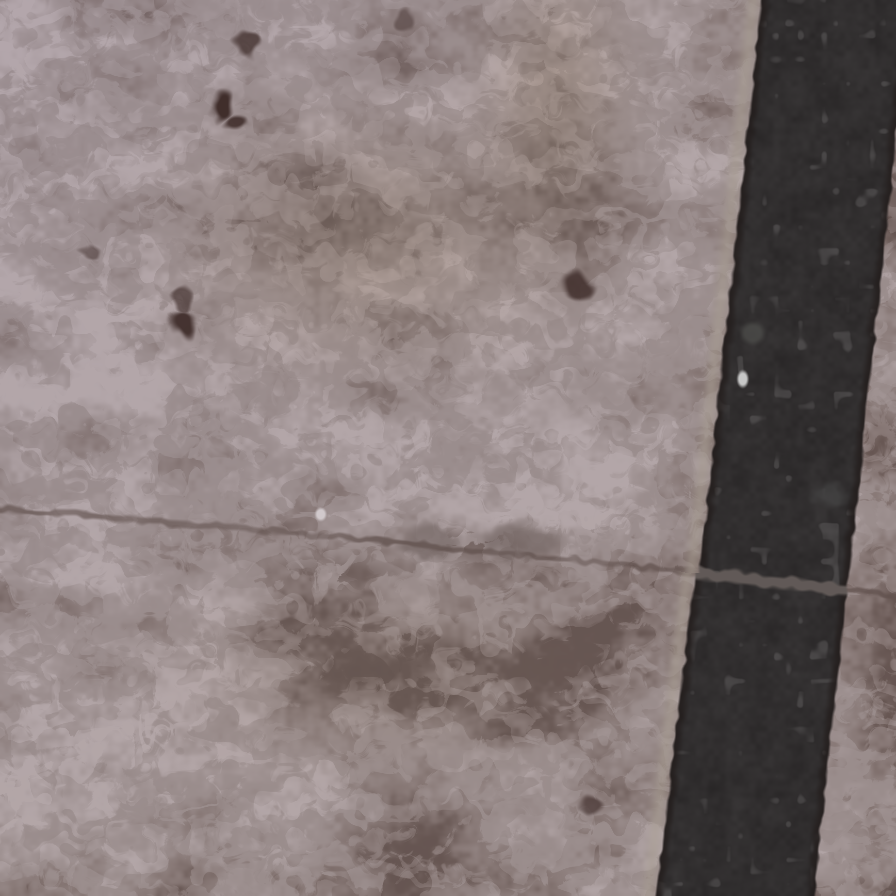
This texture is drawn by a WebGL 2 fragment shader. Its source:

```glsl
#version 300 es
precision highp float;
uniform vec2 u_resolution;
out vec4 fragColor;

const vec3 PALE = vec3(0.70, 0.65, 0.655);
const vec3 STONE = vec3(0.605, 0.553, 0.55);
const vec3 TAUPE = vec3(0.53, 0.47, 0.46);
const vec3 UMBER = vec3(0.40, 0.335, 0.32);
const vec3 OCHRE = vec3(0.61, 0.535, 0.47);
const vec3 PIT = vec3(0.25, 0.18, 0.17);
const vec3 SLATE = vec3(0.19, 0.18, 0.182);

float hash(vec2 p) {
  vec3 q = fract(p.xyx * vec3(0.1031, 0.103, 0.0973));
  q += dot(q, q.yzx + 33.33);
  return fract((q.x + q.y) * q.z);
}

float noise(vec2 p) {
  vec2 i = floor(p), f = fract(p);
  f = f * f * (3.0 - 2.0 * f);
  return mix(mix(hash(i), hash(i + vec2(1, 0)), f.x),
             mix(hash(i + vec2(0, 1)), hash(i + vec2(1, 1)), f.x), f.y);
}

float fbm(vec2 p) {
  float sum = 0.0, amp = 0.5;
  for (int i = 0; i < 5; i++) {
    sum += amp * noise(p);
    p = mat2(1.6, 1.2, -1.2, 1.6) * p + 7.3;
    amp *= 0.5;
  }
  return sum;
}

// Soft elliptical spot, 1 at its centre
float stain(vec2 p, vec2 centre, vec2 radius) {
  vec2 d = (p - centre) / radius;
  return exp(-dot(d, d));
}

// Firm elliptical spot with a blurred rim
float spot(vec2 p, vec2 centre, vec2 radius) {
  return smoothstep(1.3, 0.6, length((p - centre) / radius));
}

// Irregular flakes with crisp borders, 0 to 1
float flakes(vec2 p, vec2 scale, float level) {
  vec2 warp = vec2(noise(p * 55.0), noise(p * 55.0 + 31.0)) - 0.5;
  return smoothstep(level - 0.035, level + 0.035, fbm(p * scale + warp * 1.1));
}

// Large light and dark areas of the slab
float broadTone(vec2 p) {
  float t = 0.16 * stain(p, vec2(0.04, 0.62), vec2(0.2, 0.5));
  t += 0.16 * stain(p, vec2(0.6, 0.52), vec2(0.2, 0.1));
  t += 0.13 * stain(p, vec2(0.73, 0.8), vec2(0.07, 0.25));
  t += 0.18 * stain(p, vec2(0.27, 0.16), vec2(0.2, 0.05));
  t -= 0.17 * stain(p, vec2(0.41, 0.72), vec2(0.17, 0.13));
  t -= 0.18 * stain(p, vec2(0.62, 0.88), vec2(0.08, 0.14));
  t -= 0.36 * stain(p, vec2(0.42, 0.27), vec2(0.13, 0.09));
  t -= 0.27 * stain(p, vec2(0.64, 0.25), vec2(0.12, 0.09));
  t -= 0.2 * stain(p, vec2(0.15, 0.31), vec2(0.1, 0.05));
  t -= 0.25 * stain(p, vec2(0.53, 0.03), vec2(0.16, 0.06));
  return t - 0.15 * smoothstep(0.94, 0.99, p.x);
}

vec3 stoneColour(vec2 p) {
  float t = 0.54 + broadTone(p) + 0.85 * (fbm(p * vec2(9.0, 16.0)) - 0.48);
  t += 0.17 * (flakes(p, vec2(20.0, 31.0), 0.5) - 0.5);
  t += 0.13 * (flakes(p + 4.0, vec2(36.0, 50.0), 0.52) - 0.5);
  t += 0.16 * (noise(p * 130.0) - 0.5);
  vec3 c = mix(UMBER, TAUPE, smoothstep(0.0, 0.3, t));
  c = mix(c, STONE, smoothstep(0.24, 0.52, t));
  c = mix(c, PALE, smoothstep(0.52, 0.9, t));
  float warm = stain(p, vec2(0.41, 0.73), vec2(0.17, 0.12))
             + stain(p, vec2(0.62, 0.89), vec2(0.07, 0.14))
             + 0.5 * stain(p, vec2(0.43, 0.25), vec2(0.2, 0.1));
  c = mix(c, OCHRE * (0.72 + 0.5 * t), 0.45 * min(warm, 1.0));
  return c + vec3(0.0, 0.0, 0.015) * (1.0 - p.x) * p.y;
}

float pits(vec2 p) {
  p += 0.012 * (vec2(noise(p * 70.0), noise(p * 70.0 + 9.0)) - 0.5);
  float m = 0.75 * spot(p, vec2(0.275, 0.95), vec2(0.012, 0.012));
  m = max(m, spot(p, vec2(0.246, 0.882), vec2(0.011, 0.014)));
  m = max(m, 0.9 * spot(p, vec2(0.264, 0.867), vec2(0.011, 0.009)));
  m = max(m, 0.95 * spot(p, vec2(0.202, 0.638), vec2(0.015, 0.015)));
  m = max(m, 0.65 * spot(p, vec2(0.203, 0.664), vec2(0.009, 0.018)));
  m = max(m, 0.85 * spot(p, vec2(0.645, 0.683), vec2(0.019, 0.014)));
  m = max(m, 0.5 * spot(p, vec2(0.102, 0.719), vec2(0.012, 0.008)));
  m = max(m, 0.45 * spot(p, vec2(0.453, 0.978), vec2(0.01, 0.012)));
  return max(m, 0.65 * spot(p, vec2(0.657, 0.102), vec2(0.012, 0.011)));
}

void main() {
  vec2 p = gl_FragCoord.xy / u_resolution;
  float soft = max(0.002, 1.0 / u_resolution.y);
  float rough = noise(p * 95.0) - 0.5;
  vec3 colour = mix(stoneColour(p), PIT, pits(p));

  // Cross joint, with a crumbled stretch in the middle
  float joint = p.y - (0.432 - 0.075 * p.x - 0.022 * p.x * p.x) - 0.006 * rough;
  float crack = smoothstep(0.0055, 0.001, abs(joint)) * (0.45 + 0.35 * noise(p * vec2(28.0, 5.0)));
  float crumble = spot(p + 0.012 * rough, vec2(0.48, 0.395), vec2(0.03, 0.021))
                + spot(p + 0.012 * rough, vec2(0.58, 0.395), vec2(0.045, 0.019));
  colour = mix(colour, TAUPE * 0.88, 0.7 * min(crumble, 1.0));
  float debris = stain(p, vec2(0.38, 0.36), vec2(0.06, 0.015)) + stain(p, vec2(0.53, 0.392), vec2(0.04, 0.018));
  colour = mix(colour, UMBER, 0.7 * debris * flakes(p + 2.0, vec2(40.0, 55.0), 0.49));
  colour = mix(colour, UMBER * 0.95, crack);
  colour = mix(colour, vec3(0.82, 0.79, 0.8), spot(p, vec2(0.358, 0.426), vec2(0.006, 0.007)));

  // Dark inlay, slightly offset below the joint
  float below = step(joint, 0.0);
  float left = mix(0.781 + 0.108 * (p.y - 0.362), 0.775 + 0.123 * (p.y - 0.35), below);
  float right = mix(0.948 + 0.108 * (p.y - 0.362), 0.945 + 0.11 * (p.y - 0.336), below);
  float inside = min(p.x - left, right - p.x) + 0.004 * rough;
  float rim = stain(vec2(p.x - left, 0.0), vec2(-0.009, 0.0), vec2(0.008, 1.0));
  colour = mix(colour, vec3(0.66, 0.62, 0.57), 0.5 * rim);
  vec3 slate = SLATE + 0.055 * (fbm(p * 45.0) - 0.48) + 0.025 * (noise(p * 150.0) - 0.5);
  slate += 0.09 * smoothstep(0.8, 0.95, noise(p * 75.0 + 17.0));
  slate = mix(slate, vec3(0.31, 0.31, 0.3), 0.7 * spot(p, vec2(0.84, 0.628), vec2(0.013, 0.012)));
  slate = mix(slate, vec3(0.3), 0.5 * spot(p + 0.008 * rough, vec2(0.927, 0.447), vec2(0.02, 0.014)));
  slate = mix(slate, vec3(0.78), spot(p, vec2(0.829, 0.577), vec2(0.006, 0.009)));
  slate = mix(slate, vec3(0.13, 0.105, 0.1), 0.7 * smoothstep(0.012, 0.002, inside));
  slate = mix(slate, vec3(0.38, 0.35, 0.34), smoothstep(0.009, 0.004, abs(joint)));
  colour = mix(colour, slate, smoothstep(-soft, soft, inside));

  fragColor = vec4(clamp(colour, 0.0, 1.0), 1.0);
}
```
